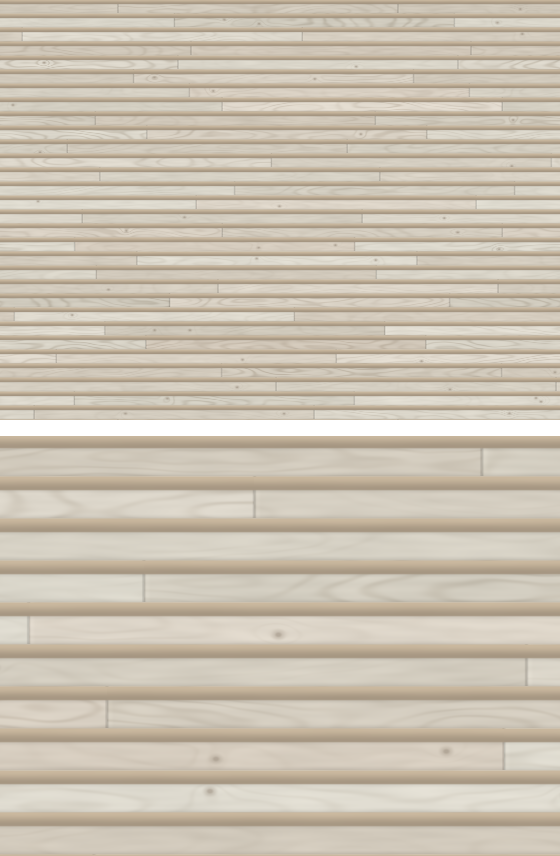
Top, the full canvas; bottom, a detail of the centre.
Give the GLSL for this texture, as a WebGL 2 fragment shader.

```glsl
#version 300 es
precision highp float;
// Pale whitewashed timber slats, two staggered boards per row, with tan shadowed grooves.
uniform vec2 u_resolution;
out vec4 outColor;

float hash(vec2 p) {
  vec3 q = fract(p.xyx * vec3(0.1031, 0.1030, 0.0973));
  q += dot(q, q.yzx + 33.33);
  return fract((q.x + q.y) * q.z);
}

vec2 gradient(vec2 cell) {
  float a = 6.2832 * hash(cell);
  return vec2(cos(a), sin(a));
}

float gradientNoise(vec2 p) {
  vec2 i = floor(p), f = p - i;
  vec2 u = f * f * f * (f * (f * 6.0 - 15.0) + 10.0);
  vec2 e = vec2(1, 0);
  float low = mix(dot(gradient(i), f), dot(gradient(i + e), f - e), u.x);
  float high = mix(dot(gradient(i + e.yx), f - e.yx), dot(gradient(i + 1.0), f - 1.0), u.x);
  return mix(low, high, u.y);
}

// Board face; p is in row heights, with the board 20 long. Noise restarts at
// each joint and the board ids wrap, so the surface tiles.
vec3 boardColor(vec2 p, vec2 id) {
  vec2 seed = id * vec2(61.0, 23.0) + 7.0;
  float tone = hash(seed + 1.3);
  vec3 wood = mix(vec3(0.815, 0.785, 0.73), vec3(0.885, 0.865, 0.82), tone);
  wood += vec3(0.008, -0.002, -0.004) * (hash(seed + 4.7) * 2.0 - 1.0);

  // Knots, which also bend the growth rings around them
  float bend = 0.0, knot = 0.0;
  for (int k = 0; k < 2; k++) {
    vec2 s = seed + float(k) * 5.1;
    vec2 center = vec2(1.0 + 18.0 * hash(s + 2.1), 0.42 + 0.5 * hash(s + 3.9));
    float present = step(0.62, hash(s + 8.3));
    float r = length((p - center) * vec2(0.75, 1.0));
    bend += present * exp(-r * r * 9.0);
    knot += present * (0.6 * smoothstep(0.17, 0.03, r) + 0.4 * smoothstep(0.08, 0.02, r));
  }

  // Cathedral rings: contours of a long, stretched field
  float field = gradientNoise(p * vec2(0.17, 0.95) + seed) + 0.3 * bend
              + 0.06 * gradientNoise(p * vec2(0.9, 2.5) + seed);
  float rings = pow(0.5 + 0.5 * sin(field * 32.0), 3.0);
  float figure = mix(0.012, 0.065, pow(hash(seed + 9.4), 2.0));
  figure *= 0.6 + 0.8 * smoothstep(-0.3, 0.3, gradientNoise(vec2(p.x * 0.25, 0.5) + seed));

  // Fine fibres and soft blotches
  float fibre = gradientNoise(p * vec2(0.7, 6.0) + seed * 1.7);
  float blotch = gradientNoise(p * vec2(0.3, 0.8) + seed * 2.3);
  wood += 0.03 * fibre + 0.025 * blotch;
  wood -= figure * rings * vec3(0.9, 1.0, 1.1);
  return mix(wood, vec3(0.60, 0.55, 0.49), 0.6 * min(knot, 1.0));
}

void main() {
  vec2 uv = gl_FragCoord.xy / u_resolution;
  float pixel = 30.0 / u_resolution.y;

  // Thirty rows, counted from the top
  float y = (1.0 - uv.y) * 30.0 + 0.04;
  float row = mod(floor(y), 30.0);
  float v = fract(y);

  // Two boards per row with a random stagger
  float x = uv.x * 2.0 - hash(vec2(row * 3.7 + 1.0, 11.0));
  vec2 id = vec2(mod(floor(x), 2.0), row);
  vec2 p = vec2(fract(x) * 20.0, v);
  vec3 board = boardColor(p, id);

  // Butt joint: thin dark line with a faint lit edge beside it
  float joint = min(p.x, 20.0 - p.x);
  float soft = max(pixel, 0.03);
  board *= 1.0 - 0.13 * (1.0 - smoothstep(0.01, 0.03 + soft, joint));
  board += 0.015 * smoothstep(0.18, 0.08, p.x) * smoothstep(0.02, 0.08, p.x);

  // Rounded edges of the face
  board *= 1.0 - 0.06 * smoothstep(0.43, 0.33, v) - 0.07 * smoothstep(0.88, 1.0, v);

  // Groove: light tan above, deepening to brown under the next board
  vec3 groove = mix(vec3(0.79, 0.72, 0.62), vec3(0.65, 0.59, 0.51), smoothstep(0.02, 0.3, v));
  groove += 0.012 * gradientNoise(vec2(p.x * 0.6, v * 4.0) + id * 19.0);
  float edge = max(pixel * 0.6, 0.025);
  float face = smoothstep(0.33 - edge, 0.33 + edge, v);
  face *= 1.0 - 0.5 * smoothstep(1.0 - edge, 1.0, v);
  face += 0.5 * (1.0 - smoothstep(0.0, edge, v));
  outColor = vec4(mix(groove, board, face), 1.0);
}
```
